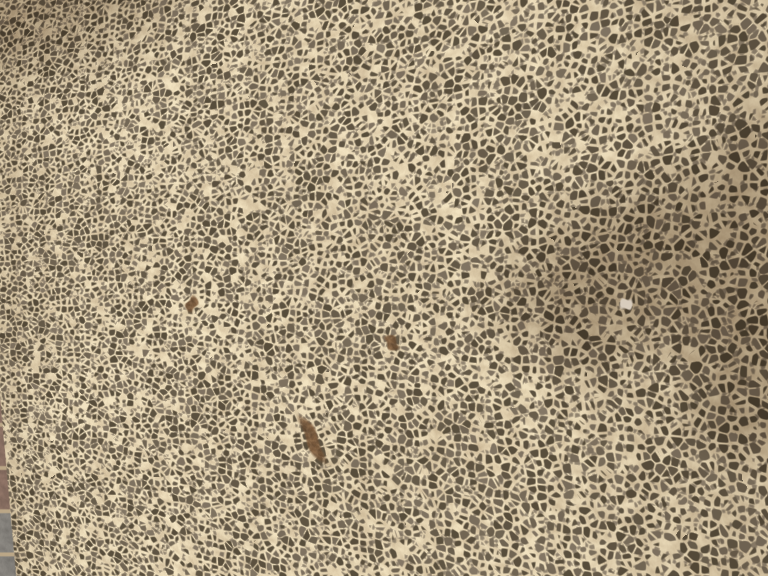
Reproduce this texture procedurally as a Shadertoy shader.

```glsl
// Sandy exposed-aggregate paving: dark angular chips, soft shadows, a few leaves.

const vec3 SAND_LIGHT = vec3(0.95, 0.89, 0.755);
const vec3 SAND_DEEP  = vec3(0.78, 0.70, 0.57);
const vec3 CHIP_DARK  = vec3(0.34, 0.30, 0.23);
const vec3 CHIP_GREY  = vec3(0.52, 0.47, 0.40);
const vec3 SHADE_TINT = vec3(0.76, 0.73, 0.70);
const vec3 LEAF_BROWN = vec3(0.45, 0.33, 0.22);
const vec3 PEBBLE     = vec3(1.10, 1.08, 1.04);
const vec3 TILE_GREY  = vec3(0.54, 0.53, 0.51);
const vec3 TILE_PINK  = vec3(0.55, 0.45, 0.40);
const float CHIP_FREQ  = 106.0;  // chip cells per canvas height at the left edge
const float GROWTH     = 0.62;   // growth of the chips towards the right
const float CHIP_SHARE = 0.88;   // part of the cells that hold a chip
const float ROUNDING   = 16.0;   // lower values round the chip corners more
const float BLUR       = 0.0017; // edge softness in canvas heights

vec2 hash2(vec2 p) {
    vec3 q = fract(p.xyx * vec3(0.1031, 0.1030, 0.0973));
    q += dot(q, q.yzx + 33.33);
    return fract((q.xx + q.yz) * q.zy);
}

// Uneven patches from layered sines, about -1 to 1
float patches(vec2 p) {
    float sum = 0.0, amp = 0.5;
    for (int i = 0; i < 4; i++) {
        sum += amp * sin(p.x + 1.7 * sin(p.y)) * sin(p.y + 1.3 * sin(p.x * 0.8));
        p = mat2(0.8, 0.6, -0.6, 0.8) * p * 1.9 + 2.3;
        amp *= 0.55;
    }
    return sum;
}

vec2 cellPoint(vec2 cell) {
    return cell + 0.05 + 0.9 * hash2(cell);
}

// Cellular noise: x = rounded distance to the cell border, yz = cell id
vec3 cells(vec2 p) {
    vec2 base = floor(p), nearCell = base, nearOffset = vec2(0.0);
    float nearest = 9.0;
    for (int j = -1; j <= 1; j++)
    for (int i = -1; i <= 1; i++) {
        vec2 c = base + vec2(i, j);
        vec2 r = cellPoint(c) - p;
        if (dot(r, r) < nearest) {
            nearest = dot(r, r);
            nearCell = c;
            nearOffset = r;
        }
    }
    float sum = 0.0;
    for (int j = -2; j <= 2; j++)
    for (int i = -2; i <= 2; i++) {
        if (i == 0 && j == 0) continue;
        vec2 r = cellPoint(nearCell + vec2(i, j)) - p;
        sum += exp(-ROUNDING * dot(0.5 * (r + nearOffset), normalize(r - nearOffset)));
    }
    return vec3(-log(sum) / ROUNDING, nearCell);
}

// Soft-edged lens lying at an angle; size holds its half axes
float blob(vec2 p, vec2 center, vec2 size, float angle) {
    p -= center;
    float c = cos(angle), s = sin(angle);
    p = vec2(c * p.x + s * p.y, c * p.y - s * p.x);
    p.y += 0.25 * size.y * sin(p.x / size.x * 4.0);
    return 1.0 - smoothstep(0.7, 1.2, length(p / size));
}

float shadow(vec2 p) {
    float wobble = 0.035 * patches(p * 7.0);
    float spread = 0.04 + 0.62 * (p.x - 0.80);
    float wedge = smoothstep(-0.08, 0.15, spread - abs(p.y - 0.49) + wobble);
    wedge *= smoothstep(0.74, 0.96, p.x + wobble);
    vec2 q = p - vec2(1.13, 0.33);
    wedge *= 1.0 - 0.7 * exp(-dot(q, q) / 0.008);
    float corner = smoothstep(0.0, 0.30, p.y - 0.70 - 0.55 * p.x + wobble);
    float rim = 0.40 * smoothstep(0.85, 1.40, p.x) + 0.25 * smoothstep(0.12, 0.0, p.x);
    return clamp(max(max(wedge, corner), rim), 0.0, 1.0);
}

void mainImage(out vec4 fragColor, in vec2 fragCoord) {
    vec2 p = fragCoord / iResolution.y;
    float soft = max(BLUR, 0.7 / iResolution.y);
    float scale = 1.0 + GROWTH * p.x;
    vec2 ground = CHIP_FREQ * vec2(log(scale) / GROWTH, (p.y - 0.5) / scale) + 200.0;
    float cellSoft = soft * CHIP_FREQ / scale;
    float broad = patches(p * 8.0 + 1.0);

    // Sand with broad and fine mottling
    float mottle = 0.36 + 0.22 * broad + 0.50 * patches(ground * 1.3);
    vec3 color = mix(SAND_LIGHT, SAND_DEEP, clamp(mottle, 0.0, 1.0));

    // Fine crumbs, then the larger angular chips
    vec3 crumb = cells(ground * 1.7 + 37.0);
    vec2 crumbRnd = hash2(crumb.yz + 71.0);
    float crumbMask = smoothstep(-1.2, 1.2, (crumb.x - 0.10 - 0.10 * crumbRnd.y) / (1.7 * cellSoft));
    color = mix(color, CHIP_GREY, 0.85 * crumbMask * step(crumbRnd.x, 0.32));

    vec3 chip = cells(ground);
    vec2 rnd = hash2(chip.yz + 19.0);
    float gap = mix(0.05, 0.27, rnd.y);
    float present = step(rnd.x, CHIP_SHARE + 0.06 * (p.x - 0.6) + 0.10 * broad);
    float chipMask = present * smoothstep(-1.0, 1.0, (chip.x - gap) / cellSoft);
    float tone = hash2(chip.yz + 53.0).x;
    color = mix(color, mix(CHIP_DARK, CHIP_GREY, tone * tone), chipMask);

    // Fallen leaves and a white pebble
    float leaf = blob(p, vec2(0.542, 0.237), vec2(0.046, 0.011), -1.1);
    leaf = max(leaf, blob(p, vec2(0.333, 0.472), vec2(0.015, 0.009), 1.2));
    leaf = max(leaf, blob(p, vec2(0.680, 0.405), vec2(0.016, 0.010), -0.9));
    color = mix(color, LEAF_BROWN * (1.0 + 0.25 * patches(p * 150.0)), 0.9 * leaf);
    color = mix(color, PEBBLE, blob(p, vec2(1.087, 0.472), vec2(0.012, 0.010), 0.3));

    // Border tiles at the lower left
    float row = p.y / 0.075 + 0.5;
    float joint = smoothstep(0.02, 0.07, 0.5 - abs(fract(row) - 0.5));
    vec3 tile = mix(TILE_GREY, TILE_PINK, step(1.8, floor(row)));
    tile = mix(SAND_DEEP, tile * (1.0 + 0.12 * patches(p * 120.0)), joint);
    color = mix(color, tile, smoothstep(-soft, soft, 0.028 - 0.09 * p.y - p.x));

    color *= mix(vec3(1.0), SHADE_TINT, shadow(p));
    fragColor = vec4(color, 1.0);
}
```
